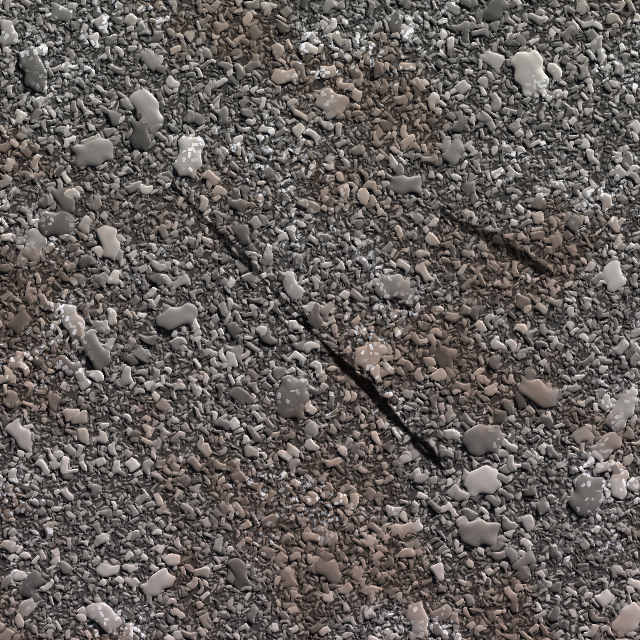
This texture is drawn by a WebGL 2 fragment shader. Its source:

```glsl
#version 300 es
precision highp float;
// Rough gravelly conglomerate: packed stones, pale crust, brown soil and a diagonal crack.
uniform vec2 u_resolution;
out vec4 fragColor;

const vec2 LIGHT_DIR = vec2(0.5, 0.866);

vec3 hash3(vec2 p) {
    vec3 q = fract(p.xyx * vec3(0.1031, 0.1030, 0.0973));
    q += dot(q, q.yxz + 33.33);
    return fract((q.xxy + q.yzz) * q.zyx);
}

mat2 rotation(float angle) {
    float c = cos(angle), s = sin(angle);
    return mat2(c, s, -s, c);
}

// Layered, turned sines, roughly -1 to 1
float layeredSines(vec2 p) {
    float sum = 0.0, amplitude = 0.5;
    for (int i = 0; i < 5; i++) {
        sum += amplitude * sin(p.x + 1.3 * sin(p.y)) * cos(p.y + 0.7);
        p = rotation(0.9) * p * 1.9 + 2.3;
        amplitude *= 0.65;
    }
    return sum;
}

// One scattered layer of tilted, blocky stones: (height, shade)
vec2 stoneLayer(vec2 p, float cells, float density, vec2 radii, float relief, float seed) {
    vec2 q = p * cells, cell = floor(q);
    vec2 top = vec2(0.0, 0.5);
    for (int y = -1; y <= 1; y++) {
        for (int x = -1; x <= 1; x++) {
            vec2 id = cell + vec2(x, y);
            vec3 place = hash3(id + seed);
            if (place.z > density) continue;
            vec3 form = hash3(id + seed + 71.7);
            float radius = mix(radii.x, radii.y, form.x);
            vec2 d = rotation(6.283 * form.y) * (q - id - 0.15 - 0.7 * place.xy);
            d *= vec2(0.85, 1.1 + 0.6 * form.z) / radius;
            float edge = pow(dot(d * d, d * d), 0.7);
            float dome = sqrt(max(1.0 - edge, 0.0)) * (1.0 + 0.4 * dot(d, form.zx - 0.5));
            float height = dome * radius * relief / cells;
            if (height > top.x) top = vec2(height, fract(form.x * 7.0 + form.z * 5.0));
        }
    }
    return top;
}

vec2 higher(vec2 a, vec2 b) {
    return a.x > b.x ? a : b;
}

// Tapered groove along a segment, 1 at its centre
float groove(vec2 p, vec2 a, vec2 b, float width) {
    vec2 ab = b - a;
    float t = clamp(dot(p - a, ab) / dot(ab, ab), 0.0, 1.0);
    float wobble = 0.008 * layeredSines(p * 30.0);
    float dist = abs(length(p - a - ab * t) + wobble);
    return 1.0 - smoothstep(0.3, 1.0, dist / (width * (0.4 + 2.4 * t * (1.0 - t))));
}

// Whole ground: (height, shade)
vec2 ground(vec2 p) {
    vec2 bent = p + 0.0022 * sin(p.yx * 190.0 + 2.0 * sin(p * 83.0));
    vec2 s = stoneLayer(bent, 165.0, 0.85, vec2(0.35, 0.6), 1.0, 11.0);
    s = higher(s, stoneLayer(bent, 82.0, 0.72, vec2(0.28, 0.58), 0.95, 37.0));
    s = higher(s, stoneLayer(bent, 42.0, 0.50, vec2(0.22, 0.50), 0.8, 59.0));
    return higher(s, stoneLayer(bent, 15.0, 0.24, vec2(0.2, 0.45), 0.5, 83.0));
}

// Shadow cast by ground lying toward the light
float castShadow(vec2 p, float height) {
    float near = ground(p + LIGHT_DIR * 0.005).x - height - 0.0025;
    float far = ground(p + LIGHT_DIR * 0.011).x - height - 0.0055;
    return smoothstep(0.0, 0.0035, max(near, far));
}

void main() {
    vec2 p = gl_FragCoord.xy / u_resolution.y;
    vec2 surface = ground(p);

    // Relief lighting
    vec2 probe = LIGHT_DIR * 0.0014;
    float slope = (ground(p - probe).x - ground(p + probe).x) / (2.0 * length(probe));
    slope = clamp(slope, -1.4, 1.7);
    float shadow = castShadow(p, surface.x);
    float openness = mix(0.5, 1.0, smoothstep(0.0, 0.005, surface.x));

    // Patches of soil and pale crust
    float soil = smoothstep(-0.1, 0.6, layeredSines(p * 9.0 + 4.0) + 0.25 - 0.3 * p.y);
    float crust = smoothstep(0.0, 0.7, layeredSines(p * 13.0 + 9.0) + 0.2 * p.y);
    vec2 flake = stoneLayer(p, 130.0, 0.8, vec2(0.3, 0.6), 1.0, 131.0);
    crust *= smoothstep(0.4, 0.75, flake.y) * smoothstep(0.0, 0.002, flake.x);

    // Brightness
    float contrast = mix(1.0, 0.75, soil);
    float tone = 0.48 + contrast * (0.22 * slope + 0.38 * (surface.y - 0.5));
    tone += 0.30 * crust - 0.06 * soil;
    tone *= openness * (1.0 - 0.72 * shadow);
    float crack = groove(p, vec2(0.47, 0.50), vec2(0.71, 0.25), 0.010);
    crack = max(crack, 0.7 * groove(p, vec2(0.27, 0.71), vec2(0.47, 0.50), 0.007));
    crack = max(crack, 0.7 * groove(p, vec2(0.69, 0.67), vec2(0.86, 0.57), 0.011));
    tone = clamp(tone * (1.0 - 0.88 * crack), 0.035, 0.93);

    // Warm soil, cool crust and bluish shade
    vec3 tint = mix(vec3(1.02, 1.0, 0.96), vec3(1.09, 0.98, 0.89), soil);
    tint = mix(tint, vec3(0.98, 1.0, 1.01), crust);
    tint += (1.0 - p.y) * vec3(0.02, -0.02, 0.01);
    vec3 color = tone * tint + vec3(0.0, 0.004, 0.018) * shadow;
    fragColor = vec4(color, 1.0);
}
```
